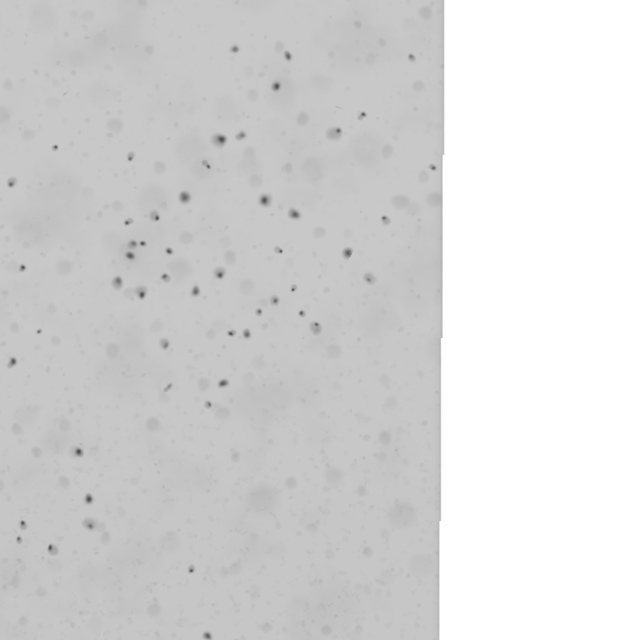
This texture is drawn by a WebGL 2 fragment shader. Its source:

```glsl
#version 300 es
precision highp float;
// Pale grey cast slab with soft pits and dark pinholes, ending at a slightly slanted edge on white.

#define BASE_GREY 0.784
#define EDGE_BOTTOM 0.6865
#define EDGE_SLANT 0.0088
#define EDGE_STEPS 3.5
#define MOTTLE 0.026
#define GRAIN 0.030
#define PIT_DEPTH 0.085
#define HOLE_DEPTH 0.50
#define HOLE_CELLS 23.0
#define HOLE_CHANCE 0.46

uniform vec2 u_resolution;
out vec4 fragColor;

vec3 hash3(vec2 p) {
  vec3 q = fract(vec3(p.xyx) * vec3(0.1031, 0.1030, 0.0973));
  q += dot(q, q.yxz + 33.33);
  return fract((q.xxy + q.yzz) * q.zyx);
}

float cornerSlope(vec2 cell, vec2 offset) {
  float angle = 6.2832 * hash3(cell + 71.0).x;
  return dot(vec2(cos(angle), sin(angle)), offset);
}

float gradientNoise(vec2 p) {
  vec2 i = floor(p), f = fract(p);
  vec2 u = f * f * f * (f * (f * 6.0 - 15.0) + 10.0);
  vec2 e = vec2(1.0, 0.0);
  return mix(mix(cornerSlope(i, f), cornerSlope(i + e.xy, f - e.xy), u.x),
             mix(cornerSlope(i + e.yx, f - e.yx), cornerSlope(i + 1.0, f - 1.0), u.x), u.y);
}

float fbm(vec2 p) {
  float sum = 0.0, amp = 1.0;
  for (int k = 0; k < 4; k++) {
    sum += amp * gradientNoise(p);
    p = mat2(1.6, 1.2, -1.2, 1.6) * p + 17.3;
    amp *= 0.55;
  }
  return sum;
}

// Soft round pits, one candidate per cell; radius is in cell units.
float pits(vec2 p, float cells, float chance, float radius, float seed) {
  vec2 q = p * cells, home = floor(q);
  float shade = 0.0;
  for (int y = -1; y <= 1; y++)
  for (int x = -1; x <= 1; x++) {
    vec2 cell = home + vec2(x, y);
    vec3 a = hash3(cell + seed), b = hash3(cell + seed + 131.0);
    vec2 d = q - cell - a.xy;
    d.x *= mix(0.85, 1.25, b.z);
    float r = radius * mix(0.5, 1.0, b.x);
    float body = 1.0 - smoothstep(0.35 * r, r, length(d));
    float tilt = 0.75 + 0.35 * clamp(d.y / r, -1.0, 1.0);
    shade = max(shade, step(a.z, chance) * body * tilt * mix(0.3, 1.0, b.y * b.y));
  }
  return shade;
}

// Pinholes: a small dark core, often near the rim of a grey hollow.
float pinholes(vec2 p, float chance) {
  vec2 q = p * HOLE_CELLS, home = floor(q);
  float shade = 0.0;
  for (int y = -1; y <= 1; y++)
  for (int x = -1; x <= 1; x++) {
    vec2 cell = home + vec2(x, y);
    vec3 a = hash3(cell + 307.0), b = hash3(cell + 419.0);
    vec2 d = q - cell - a.xy;
    float r = mix(0.055, 0.125, b.x);
    float core = exp(-dot(d, d) / (r * r)) * mix(0.45, 1.0, b.y);
    vec2 lean = (hash3(cell + 523.0).xy - 0.5) * 0.26;
    float hollowSize = mix(0.14, 0.38, b.z * b.z);
    float hollow = 0.23 * (1.0 - smoothstep(0.3 * hollowSize, hollowSize, length(d - lean)));
    shade = max(shade, step(a.z, chance) * (core + hollow * (1.0 - core)));
  }
  return shade;
}

void main() {
  vec2 p = gl_FragCoord.xy / u_resolution;
  float px = 1.0 / u_resolution.x;
  vec2 warped = p + 0.004 * vec2(gradientNoise(p * 45.0), gradientNoise(p * 45.0 + 9.0));
  float low = 1.0 - smoothstep(0.15, 0.65, p.y);

  // Cloudy tone and fine flecks, rougher toward the bottom
  float cloud = fbm(p * 7.0);
  float grain = fbm(p * 62.0 + 5.0);
  float grey = BASE_GREY - MOTTLE * smoothstep(-0.1, 0.7, cloud) - 0.006 * low;
  grey -= GRAIN * mix(0.35, 1.0, low) * smoothstep(0.12, 0.8, grain);
  grey += 0.022 * mix(0.4, 1.0, low) * smoothstep(0.55, 0.95, fbm(p * 75.0 + 40.0));

  // Pits at three sizes
  float depth = 0.6 * pits(warped, 13.0, 0.40, 0.48, 11.0);
  depth = max(depth, 0.9 * pits(warped, 25.0, 0.32, 0.42, 47.0));
  depth = max(depth, 0.7 * pits(warped, 60.0, 0.24, 0.42, 83.0));
  grey -= PIT_DEPTH * depth;

  // Pinholes gather in a slanted band and in the lower left
  vec2 band = mat2(0.8, -0.6, 0.6, 0.8) * (p - vec2(0.34, 0.60));
  float crowd = exp(-dot(band * vec2(2.6, 4.6), band * vec2(2.6, 4.6)));
  vec2 corner = (p - vec2(0.06, 0.17)) * vec2(8.0, 9.0);
  crowd = max(crowd, 0.8 * exp(-dot(corner, corner)));
  grey -= HOLE_DEPTH * pinholes(warped, HOLE_CHANCE * crowd + 0.015);

  // Slanted, faintly stepped edge with a thin shaded rim
  float edge = EDGE_BOTTOM + EDGE_SLANT * floor(p.y * EDGE_STEPS + 0.35) / EDGE_STEPS;
  float inside = edge - p.x;
  grey -= 0.018 * (1.0 - smoothstep(0.002, 0.016, inside));
  grey -= 0.035 * (1.0 - smoothstep(0.001, 0.005, inside));
  float slab = smoothstep(-px, px, inside);
  fragColor = vec4(vec3(mix(1.0, clamp(grey, 0.2, 1.0), slab)), 1.0);
}
```
